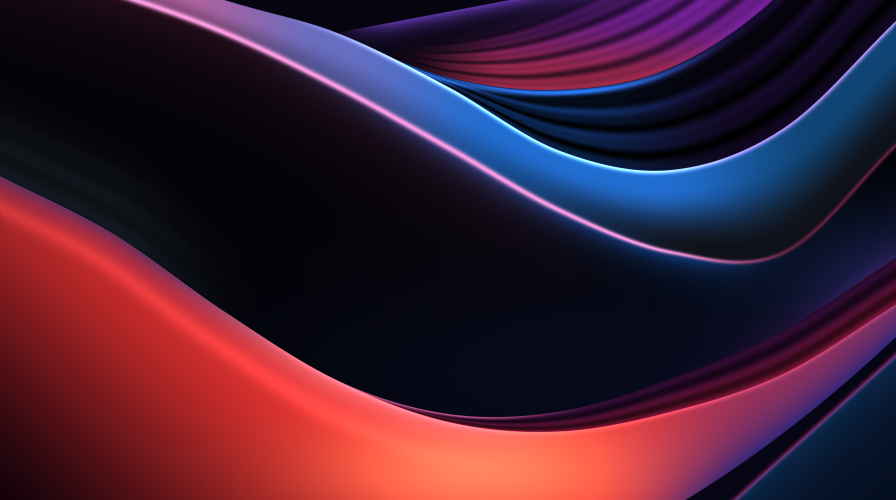
Reproduce this background procedurally as a WebGL 2 fragment shader.

```glsl
#version 300 es
precision highp float;

uniform vec2 u_resolution;
out vec4 outColor;

// Heights of each fold at nine even steps across the canvas
const float FAN[9] = float[9](1.10, 1.05, 1.0, .93, .845, .82, .865, 1.02, 1.30);
const float RIBBON_TOP[9] = float[9](1.15, 1.08, 1.0, .935, .826, .698, .66, .744, .958);
const float RIBBON_LOW[9] = float[9](1.08, 1.015, .935, .828, .705, .579, .495, .495, .71);
const float PLUM[9] = float[9](.647, .533, .377, .24, .172, .177, .244, .34, .484);
const float RED[9] = float[9](.647, .533, .377, .24, .156, .137, .177, .253, .391);

// Smooth cubic through the heights
float fold(float x, float k[9]) {
  float g = clamp(x, 0.0, 1.0) * 8.0;
  int i = min(int(g), 7);
  float t = g - float(i);
  float b = k[i], c = k[i + 1];
  float a = i > 0 ? k[i - 1] : 2.0 * b - c;
  float d = i < 7 ? k[i + 2] : 2.0 * c - b;
  return b + .5 * t * (c - a + t * (2.0 * a - 5.0 * b + 4.0 * c - d + t * (3.0 * (b - c) + d - a)));
}

// Signed distance above a fold, corrected for its slope
float above(vec2 p, float k[9], float aspect) {
  float e = .004;
  float slope = (fold(p.x + e, k) - fold(p.x - e, k)) / (2.0 * e * aspect);
  return (p.y - fold(p.x, k)) / sqrt(1.0 + slope * slope);
}

float bell(float d, float width) { return exp(-d * d / (width * width)); }
float fade(float d, float width) { return exp(-max(d, 0.0) / width); }
float cover(float d, float soft) { return smoothstep(-soft, soft, d); }
float spot(vec2 p, vec2 center, vec2 size) {
  vec2 q = (p - center) / size;
  return exp(-dot(q, q));
}

// Fan of silk streaks and the nested bands beneath it
vec3 backdrop(vec2 p, float d, float topHeight, float px) {
  vec3 col = vec3(.025, .015, .06);
  float veil = p.y - .935 - .34 * (p.x - .378);
  col += vec3(.36, .2, .62) * fade(-veil, .018) * cover(-veil, px) * smoothstep(.36, .45, p.x);
  float g = fold(p.x, FAN);
  float s = (p.y - g) / max(p.x - .4, .02);
  float streak = .65 + .22 * sin(s * 34.0) + .13 * sin(s * 71.0 + 1.0);
  vec3 silk = mix(vec3(.68, .17, .27), vec3(.5, .13, .62), smoothstep(.84, .98, p.y + .12 * (p.x - .65)));
  silk *= streak * (1.0 - smoothstep(.3, .9, s)) * smoothstep(.43, .57, p.x);
  col += silk * cover(d, px);

  float r = (g - p.y) / max(g - topHeight, .01);
  vec3 tint = mix(vec3(.05, .17, .37), vec3(.08, .04, .17), smoothstep(.63, .83, p.x));
  vec3 bands = tint * (.55 + .4 * sin(r * 19.0 + 1.2) + .15 * sin(r * 43.0));
  bands += vec3(.12, .3, .6) * bell(d + .006, .006) * (1.0 - smoothstep(.65, .85, p.x));
  return mix(bands, col, cover(d, px));
}

// Glossy blue ribbon
vec3 ribbon(vec2 p, float t, float d) {
  vec3 col = mix(vec3(.68, .38, .62), vec3(.40, .43, .76), smoothstep(.2, .38, p.x));
  col = mix(col, vec3(.13, .43, .82), smoothstep(.38, .56, p.x));
  col = mix(col, vec3(.06, .27, .46), smoothstep(.73, .92, p.x));
  float shade = smoothstep(.5, .8, p.x) * (1.0 - smoothstep(.1, .8, t));
  col = mix(col, vec3(.08, .09, .13), shade);
  col *= .72 + .28 * smoothstep(0.0, .7, t);
  vec3 rim = mix(vec3(.8, .92, 1.0), vec3(.85, .42, .68), smoothstep(.7, .85, p.x));
  return col + rim * bell(d, .006) * smoothstep(.3, .5, p.x) * .8;
}

// Dark hollow with coloured light along its rim
vec3 hollow(vec2 p, float depth, float lift) {
  vec3 col = vec3(.008, .008, .022);
  col += vec3(.015, .03, .08) * spot(p, vec2(.68, .25), vec2(.4, .22));
  col += vec3(.03, .08, .17) * spot(p, vec2(1.0, .46), vec2(.17, .14));
  col += vec3(.14, .045, .08) * fade(depth, .09) * (1.0 - smoothstep(.5, .75, p.x));
  col += vec3(.05, .22, .46) * fade(depth, .025) * smoothstep(.22, .55, p.x) * (1.0 - smoothstep(.75, .9, p.x));
  float sheen = (1.0 - smoothstep(.02, .19, lift)) * (1.0 - smoothstep(.12, .3, p.x));
  col += vec3(.06, .085, .095) * sheen * (.85 + .15 * sin(lift * 130.0));
  return col + vec3(.13, .03, .15) * fade(lift, .035) * smoothstep(.7, 1.0, p.x);
}

// Glowing red wave
vec3 ember(vec2 p, float depth, float lowEdge) {
  float light = smoothstep(-.1, .85, p.x * 1.6 + p.y * .9);
  vec3 col = mix(vec3(.05, .0, .035), vec3(.93, .2, .19), light);
  col = mix(col, vec3(.68, .2, .32), smoothstep(.62, .85, p.x));
  col += vec3(.2, .32, .17) * spot(p, vec2(.54, .06), vec2(.17, .11));
  col += vec3(.18, .07, .06) * bell(depth - .055 - .03 * p.x, .018) * (1.0 - smoothstep(.35, .6, p.x));
  vec3 crest = mix(vec3(.32, .18, .42), vec3(1.0, .5, .56), smoothstep(.15, .38, p.x));
  col = mix(col, crest, fade(depth, .028) * (1.0 - smoothstep(.45, .7, p.x)) * .85);
  col += vec3(.3, .12, .15) * bell(depth, .006) * smoothstep(.25, .4, p.x);
  return mix(col, vec3(.2, .15, .48), fade(lowEdge, .055) * smoothstep(.65, .85, p.x));
}

void main() {
  vec2 p = gl_FragCoord.xy / u_resolution;
  float aspect = u_resolution.x / u_resolution.y;
  float px = .8 / u_resolution.y;
  float top = fold(p.x, RIBBON_TOP), low = fold(p.x, RIBBON_LOW);
  float dTop = above(p, RIBBON_TOP, aspect), dLow = above(p, RIBBON_LOW, aspect);
  float dPlum = above(p, PLUM, aspect), dRed = above(p, RED, aspect);

  vec3 col = backdrop(p, above(p, FAN, aspect), top, px);
  col = mix(col, ribbon(p, (p.y - low) / (top - low), dTop), cover(-dTop, px));
  col = mix(col, hollow(p, -dLow, dPlum), cover(-dLow, px));
  vec3 rim = mix(vec3(1.0, .62, .9), vec3(.38, .12, .25), smoothstep(.72, .9, p.x));
  col = mix(col, rim, bell(dLow, mix(.0065, .004, smoothstep(.5, .8, p.x))));

  // Plum pleats between the hollow and the red wave
  float pleat = (fold(p.x, PLUM) - p.y) / max(fold(p.x, PLUM) - fold(p.x, RED), .002);
  vec3 plum = mix(vec3(.17, .04, .18), vec3(.42, .07, .18), smoothstep(.2, 1.0, pleat));
  plum *= .8 + .3 * sin(pleat * 14.0);
  plum += vec3(.65, .3, .4) * bell(dPlum, .004) * (1.0 - smoothstep(.5, .7, p.x));
  col = mix(col, plum, cover(-dPlum, px));

  // Red wave, then the dark and blue folds in the lower corner
  float t = p.x - 1.0;
  float dLower = (p.y - .326 - 1.688 * t - 1.28 * t * t) / 1.35;
  float dCorner = (p.y - .29 - 1.61 * t) / 1.35;
  col = mix(col, ember(p, -dRed, dLower), cover(-dRed, px));
  col = mix(col, vec3(.025, .02, .075), cover(-dLower, px));
  vec3 corner = mix(vec3(.02, .05, .12), vec3(.04, .16, .3), fade(-dCorner, .07));
  col = mix(col, corner, cover(-dCorner, px));
  col += vec3(.35, .08, .2) * bell(dCorner, .005);
  outColor = vec4(clamp(col, 0.0, 1.0), 1.0);
}
```
